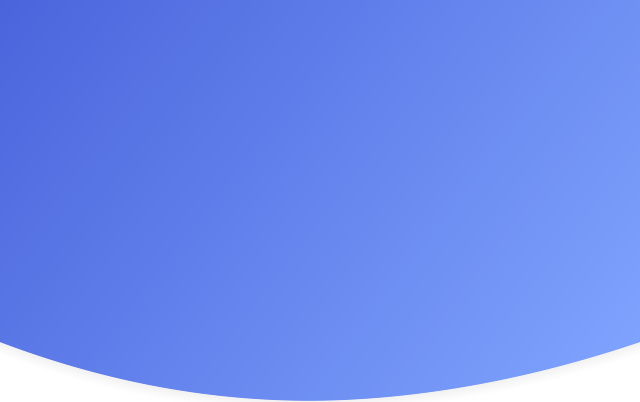
Write a Shadertoy shader that draws this background.

```glsl
// Diagonal blue gradient panel with a curved lower edge and a soft shadow on white.

// Height of the panel's lower edge, lowest just left of the centre.
float edgeHeight(float x) {
    float lowest = 0.484;
    float reach = x < lowest ? (lowest - x) / lowest : (x - lowest) / (1.0 - lowest);
    float bend = x < lowest ? 2.0 : 1.9;
    return 0.003 + 0.146 * pow(reach, bend);
}

void mainImage(out vec4 fragColor, in vec2 fragCoord) {
    vec2 uv = fragCoord / iResolution.xy;
    float aspect = iResolution.x / iResolution.y;

    // Gradient runs from the upper left to the lower right.
    vec2 fromTopLeft = vec2(uv.x * aspect, 1.0 - uv.y);
    vec2 direction = vec2(0.79, 0.61);
    float blend = dot(fromTopLeft, direction) / dot(vec2(aspect, 1.0), direction);
    vec3 panel = mix(vec3(0.292, 0.392, 0.863), vec3(0.505, 0.650, 1.0), blend);

    // Approximate distance to the curve, in canvas heights.
    float slope = (edgeHeight(uv.x + 0.002) - edgeHeight(uv.x - 0.002)) / (0.004 * aspect);
    float above = (uv.y - edgeHeight(uv.x)) / sqrt(1.0 + slope * slope);

    // Faint shadow fading below the edge.
    float shadow = 0.055 * smoothstep(-0.034, 0.006, above);
    vec3 paper = vec3(1.0 - shadow);

    float pixel = 1.0 / iResolution.y;
    float inside = smoothstep(-0.6 * pixel, 0.6 * pixel, above);
    fragColor = vec4(mix(paper, panel, inside), 1.0);
}
```
